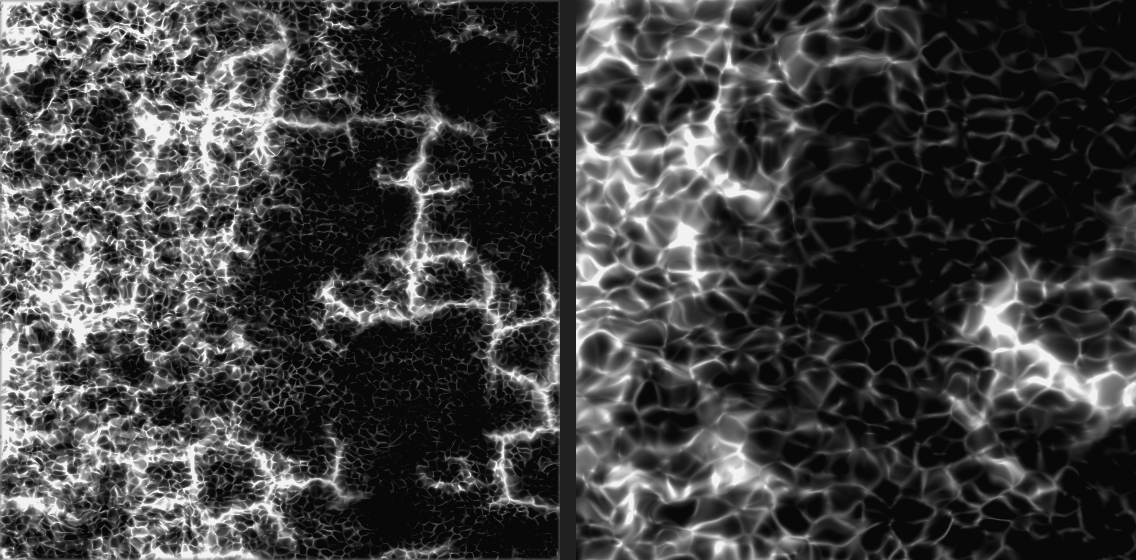
Left, the full canvas; right, a detail of the centre.
Write a WebGL 1 fragment shader that draws this texture.

```glsl
precision highp float;
// Pale, ragged vein web on black: a dense net of small cells at the left
// thins into faint broken threads and a few bright, axis-aligned veins at
// the right. Warped cellular noise at five scales gives the edges.

uniform vec2 u_resolution;

const float INK = 0.03;
const float CHALK = 0.95;

vec2 hash2(vec2 p) {
  vec3 q = fract(p.xyx * vec3(0.1031, 0.1030, 0.0973));
  q += dot(q, q.yzx + 33.33);
  return fract((q.xx + q.yz) * q.zy);
}

float valueNoise(vec2 p) {
  vec2 cell = floor(p);
  vec2 f = fract(p);
  f = f * f * (3.0 - 2.0 * f);
  float low = mix(hash2(cell).x, hash2(cell + vec2(1.0, 0.0)).x, f.x);
  float high = mix(hash2(cell + vec2(0.0, 1.0)).x, hash2(cell + 1.0).x, f.x);
  return mix(low, high, f.y);
}

// Displacement that makes straight cell borders ragged.
vec2 warp(vec2 p, float frequency, float amount) {
  vec2 q = p * frequency;
  return amount * (vec2(valueNoise(q), valueNoise(q + 57.3)) - 0.5);
}

// Gap between the nearest two cell centres: zero on a cell border.
float borderGap(vec2 p, float jitter) {
  vec2 cell = floor(p);
  vec2 f = fract(p);
  float nearest = 8.0;
  float second = 8.0;
  for (int j = -1; j <= 1; j++) {
    for (int i = -1; i <= 1; i++) {
      vec2 offset = vec2(float(i), float(j));
      vec2 centre = offset + 0.5 + jitter * (hash2(cell + offset) - 0.5);
      float d = length(centre - f);
      second = min(second, max(nearest, d));
      nearest = min(nearest, d);
    }
  }
  return second - nearest;
}

// Soft bright line with a wide falloff.
float vein(float gap, float width) {
  return width * width / (width * width + gap * gap);
}

// Bright creases along the middle level of the noise.
float flecks(vec2 p) {
  float crease = 1.0 - abs(2.0 * valueNoise(p) - 1.0);
  return crease * crease * crease;
}

// Opens where the noise passes a threshold.
float gate(vec2 p, float threshold) {
  return smoothstep(threshold, threshold + 0.28, valueNoise(p));
}

void main() {
  vec2 uv = gl_FragCoord.xy / u_resolution;
  vec2 p = uv + warp(uv, 13.0, 0.022) + warp(uv + 3.0, 42.0, 0.012)
         + warp(uv + 7.0, 105.0, 0.006);

  // Web density: full at the left, with dark patches, sparse at the right.
  float drift = valueNoise(uv * 5.0 + 11.0) - 0.5;
  float density = 1.0 - smoothstep(0.22, 0.72, uv.x + 0.22 * drift);
  float patches = smoothstep(0.2, 0.55, valueNoise(p * vec2(10.0, 14.0) + 21.0));
  density *= mix(0.4, 1.08, patches);

  // Cell nets from large to small.
  float longGap = borderGap(p * vec2(8.0, 9.0) + 4.0, 0.6);
  float blockGap = borderGap(p * vec2(12.0, 16.0) + 51.0, 0.7);
  float medium = vein(borderGap(p * vec2(19.0, 21.0) + 31.0, 0.9), 0.17);
  float small = vein(borderGap(p * vec2(38.0, 43.0) + 73.0, 0.95), 0.17);
  float fine = vein(borderGap(mix(uv, p, 0.6) * vec2(62.0, 78.0) + 17.0, 1.0),
                    0.24);

  // Broken threads: the finest net cut up by noise creases.
  float creases = 0.5 * flecks(p * vec2(48.0, 66.0) + 5.0)
                + 0.5 * flecks(p * vec2(90.0, 120.0) + 63.0);
  float threads = fine * (0.2 + creases);

  // Longer veins survive only where a gate opens, less often at the right.
  float longGate = gate(uv * 6.5 + 43.0, mix(0.3, 0.55, uv.x));
  float blockGate = gate(uv * vec2(10.0, 13.0) + 83.0, mix(0.2, 0.6, uv.x));
  float core = 0.7 * longGate * vein(longGap, 0.07);
  float halo = 0.28 * longGate * vein(longGap, 0.26)
             + 0.6 * blockGate * vein(blockGap, 0.13);

  // Threads break up the light and fill the dark with faint wisps.
  float web = density * (0.62 * medium + 0.32 * small) + halo;
  float wisps = threads * mix(0.1, 0.55, valueNoise(p * vec2(14.0, 22.0) + 91.0));
  float light = core + web * (0.62 + 0.85 * threads) + wisps - 0.12;

  // Thin grey rim.
  vec2 inset = min(uv, 1.0 - uv);
  float rim = 1.0 - smoothstep(0.0, 0.006, min(inset.x, inset.y));
  light = mix(clamp(light, 0.0, 1.0), 0.45, 0.5 * rim);

  gl_FragColor = vec4(vec3(mix(INK, CHALK, light)), 1.0);
}
```
